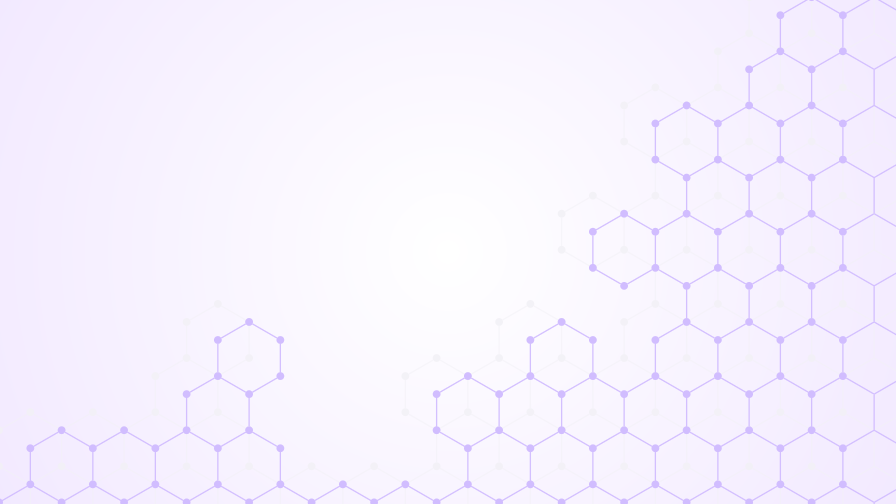
Reproduce this background procedurally as a Shadertoy shader.

```glsl
// Pale lilac glow with a stepped honeycomb of dotted hexagons and its faint grey echo.

// Lengths are fractions of the canvas height
const float SIDE = 0.07160;                  // hexagon side
const float WIDTH = SIDE * 1.7320508;        // hexagon width, flat to flat
const vec2 GRID_ORIGIN = vec2(0.0602, -0.0326);
const vec2 ECHO_SHIFT = vec2(-0.5 * WIDTH, 0.5 * SIDE);
const float LINE_HALF = 0.0013;
const float DOT_RADIUS = 0.0077;
const float DOT_MARGIN = 0.08;               // strip without dots at the right
const float GLOW_RADIUS = 1.02;

const vec3 GLOW_CENTER = vec3(1.0);
const vec3 GLOW_RIM = vec3(0.949, 0.914, 1.0);
const vec3 MESH_COLOR = vec3(0.82, 0.74, 1.0);
const vec3 ECHO_COLOR = vec3(0.948, 0.943, 0.962);
const vec2 MESH_OPACITY = vec2(0.95, 1.0);   // lines, dots
const vec2 ECHO_OPACITY = vec2(0.55, 0.85);

// First filled column of the right-hand mass, row by row from the bottom
const int MASS_START[11] = int[11](-9, 7, 7, 10, 11, 9, 11, 10, 12, 12, 13);

bool isFilled(int column, int row) {
    bool mass = column >= MASS_START[clamp(row, 0, 10)];
    bool leftBase = row == 1 && column >= 0 && column <= 3;
    bool leftTower = column == 3 && (row == 2 || row == 3);
    bool lonePeak = column == 8 && row == 3;
    return mass || leftBase || leftTower || lonePeak;
}

vec2 cellCenter(int column, int row) {
    float stagger = 0.5 * float(row & 1);
    return GRID_ORIGIN + vec2((float(column) + stagger) * WIDTH, float(row) * 1.5 * SIDE);
}

// Distances to the nearest hexagon outline (x) and corner (y)
vec2 meshDistance(vec2 p) {
    vec2 nearest = vec2(1.0);
    int baseRow = int(floor((p.y - GRID_ORIGIN.y) / (1.5 * SIDE) + 0.5));
    for (int dy = -1; dy <= 1; dy++) {
        int row = baseRow + dy;
        float stagger = 0.5 * float(row & 1);
        int baseColumn = int(floor((p.x - GRID_ORIGIN.x) / WIDTH - stagger + 0.5));
        for (int dx = -1; dx <= 1; dx++) {
            int column = baseColumn + dx;
            if (!isFilled(column, row)) continue;
            vec2 q = abs(p - cellCenter(column, row));
            float outline = abs(max(q.x, dot(q, vec2(0.5, 0.8660254))) - 0.5 * WIDTH);
            float corner = min(length(q - vec2(0.5 * WIDTH, 0.5 * SIDE)),
                               length(q - vec2(0.0, SIDE)));
            nearest = min(nearest, vec2(outline, corner));
        }
    }
    return nearest;
}

// Blend one mesh layer over a colour
vec3 drawMesh(vec3 base, vec2 p, vec3 tint, vec2 opacity, float pixel, float dotMask) {
    vec2 d = meshDistance(p);
    // Box-filtered coverage keeps thin lines even at any size
    float line = clamp(0.5 + (LINE_HALF - d.x) / pixel, 0.0, 1.0)
               - clamp(0.5 - (LINE_HALF + d.x) / pixel, 0.0, 1.0);
    float spot = clamp(0.5 + (DOT_RADIUS - d.y) / pixel, 0.0, 1.0) * dotMask;
    return mix(base, tint, max(line * opacity.x, spot * opacity.y));
}

void mainImage(out vec4 fragColor, in vec2 fragCoord) {
    float pixel = 1.0 / iResolution.y;
    vec2 p = fragCoord * pixel;
    vec2 size = iResolution.xy * pixel;

    // Radial glow
    float glow = clamp(length(p - 0.5 * size) / GLOW_RADIUS, 0.0, 1.0);
    vec3 color = mix(GLOW_CENTER, GLOW_RIM, glow);

    // Grey echo below, lilac mesh above
    float dotMask = step(p.x, size.x - DOT_MARGIN);
    color = drawMesh(color, p - ECHO_SHIFT, ECHO_COLOR, ECHO_OPACITY, pixel, dotMask);
    color = drawMesh(color, p, MESH_COLOR, MESH_OPACITY, pixel, dotMask);

    fragColor = vec4(color, 1.0);
}
```
